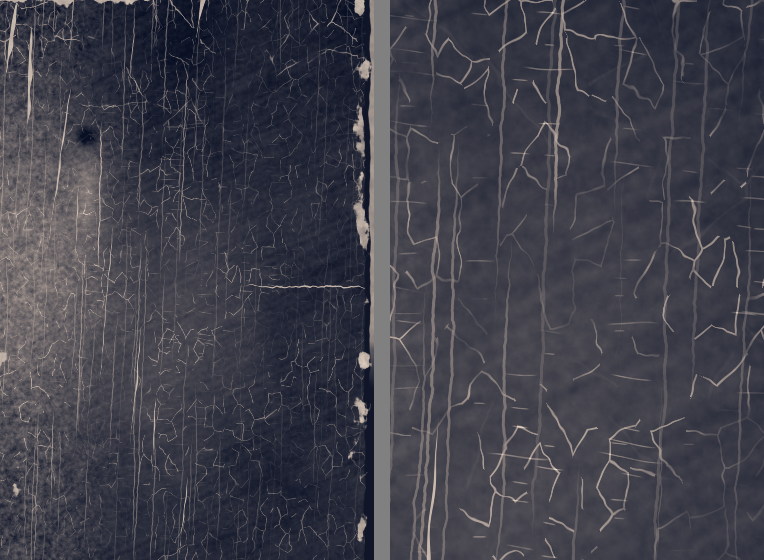
Left, the full canvas; right, a detail of the centre.
Give the GLSL for this texture, as a Shadertoy shader.

```glsl
// Old cracked emulsion plate: a warm worn left side fading into dark navy.
// Stains and grain build one tone value; vertical splits, broken Voronoi
// crackle, hairline scratches and a frayed edge are laid on top.
#define INK vec3(0.085, 0.105, 0.175)
#define CREAM vec3(0.88, 0.83, 0.77)
#define BASE_TONE 0.06
#define GRAIN 0.34
#define CRACK_WIDTH 0.0009
#define FINE_SCALE vec2(60, 36)
#define COARSE_SCALE vec2(22, 18)
#define SPLIT_GAP 0.036
#define GASH_COUNT 9
#define EDGE_INSET 0.017

vec2 hash2(vec2 p) {
  vec3 q = fract(p.xyx * vec3(0.1031, 0.1030, 0.0973));
  q += dot(q, q.yzx + 33.33);
  return fract((q.xx + q.yz) * q.zy);
}

float corner(vec2 cell, vec2 f, vec2 o) {
  return dot(hash2(cell + o) * 2.0 - 1.0, f - o);
}

// Gradient noise, roughly -0.7 to 0.7
float gnoise(vec2 p) {
  vec2 c = floor(p), f = p - c, u = f * f * (3.0 - 2.0 * f);
  return mix(mix(corner(c, f, vec2(0, 0)), corner(c, f, vec2(1, 0)), u.x),
    mix(corner(c, f, vec2(0, 1)), corner(c, f, vec2(1, 1)), u.x), u.y);
}

float fbm(vec2 p) {
  float sum = 0.0, amp = 1.0;
  for (int i = 0; i < 4; i++, amp *= 0.55) {
    sum += amp * gnoise(p);
    p = mat2(1.6, 1.2, -1.2, 1.6) * p + 17.3;
  }
  return sum;
}

float stroke(float d, float halfWidth) {
  float blur = 0.6 / iResolution.y;
  return 1.0 - smoothstep(halfWidth - blur, halfWidth + blur, d);
}

float blob(vec2 p, vec2 center, vec2 size) {
  vec2 q = (p - center) / size;
  return exp(-dot(q, q));
}

// Distance to the surviving edges of stretched Voronoi cells
float crackle(vec2 p, vec2 scale, float keep) {
  vec2 q = p * scale, cell = floor(q), f = q - cell, near, nearId;
  float best = 9.0, d = 1.0;
  for (int i = 0; i < 9; i++) {
    vec2 g = vec2(i % 3 - 1, i / 3 - 1), r = g + hash2(cell + g) - f;
    if (dot(r, r) < best) { best = dot(r, r); near = r; nearId = g; }
  }
  for (int i = 0; i < 25; i++) {
    vec2 g = vec2(i % 5 - 2, i / 5 - 2), r = g + hash2(cell + g) - f, gap = r - near;
    if (dot(gap, gap) > 1e-4 && hash2(2.0 * cell + g + nearId + 71.0).x < keep)
      d = min(d, 0.5 * dot(r + near, gap) / length(gap * scale));
  }
  return d;
}

// Wandering vertical splits, each with its own strength, fading along their length
float splits(vec2 p, float gap, float seed) {
  float x = p.x - 0.04 * p.y + 0.018 * gnoise(p * vec2(3, 4) + seed);
  float id = floor(x / gap), row = id * 5.3 + seed;
  float jag = 0.004 * gnoise(vec2(row, p.y * 15.0)) + 0.002 * fbm(vec2(row, p.y * 60.0));
  vec2 h = hash2(vec2(id, seed));
  float live = smoothstep(-0.02, 0.16, gnoise(vec2(row + 0.4, p.y * 3.5)));
  return live * (0.35 + 0.65 * h.y) * stroke(abs(x - (id + 0.25 + 0.5 * h.x) * gap + jag), CRACK_WIDTH * live);
}

// Short, nearly level hairlines, one per occupied grid cell
float hairlines(vec2 p, vec2 grid) {
  vec2 q = vec2(p.x, p.y + 0.07 * p.x + 0.006 * gnoise(p * 25.0)) * grid;
  vec2 id = floor(q), f = q - id, h = hash2(id + 9.0), k = hash2(id + 43.0);
  float reach = 0.08 + 0.35 * k.x * k.x;
  float span = 1.0 - smoothstep(reach * 0.5, reach, abs(f.x - 0.5));
  return span * step(h.x, 0.4) * stroke(abs(f.y - 0.2 - 0.6 * h.y) / grid.y, 0.0004);
}

// Tapered bare slits, widest near the top
float gashes(vec2 p) {
  float sum = 0.0;
  for (float n = 0.0; n < float(GASH_COUNT); n++) {
    vec2 h = hash2(vec2(n, 5)), c = vec2(0.02 + 0.36 * fract(n * 0.618), fract(0.93 + n * 0.382)), v = p - c;
    float u = v.y / (0.06 + 0.11 * h.x);
    float rough = gnoise(vec2(n * 3.3, p.y * 30.0));
    float bend = (0.03 + 0.13 * h.y) * v.y + 0.004 * rough;
    float w = (0.0014 + 0.005 * smoothstep(0.6, 0.95, c.y)) * max(0.0, 1.0 - u * u) * (0.5 + 0.4 * u + rough);
    sum = max(sum, stroke(abs(v.x - bend), w) * (1.0 - smoothstep(0.8, 1.0, abs(u))));
  }
  return sum;
}

void mainImage(out vec4 fragColor, in vec2 fragCoord) {
  vec2 p = fragCoord / iResolution.y;
  float cloud = fbm(p * 5.0), mottle = fbm(p * 38.0 + 4.0), grit = fbm(p * 130.0);
  // Stains, brushed haze and grain
  float worn = 1.0 - smoothstep(0.03, 0.28, p.x + 0.08 * cloud);
  float tone = BASE_TONE + worn * (0.14 + 0.3 * blob(p, vec2(0, 0.53), vec2(9, 0.25))) + 0.1 * cloud;
  tone += 0.17 * blob(p, vec2(0.3, 0.42), vec2(0.17, 0.24)) - 0.06 * smoothstep(0.6, 1.0, p.y);
  tone += 0.25 * blob(p, vec2(0.155, 0.66), vec2(0.025, 0.075)) - 0.4 * blob(p, vec2(0.155, 0.755), vec2(0.016));
  tone += 0.07 * gnoise(vec2(p.x + 0.45 * p.y, p.y - 0.45 * p.x) * vec2(9, 110));
  tone += GRAIN * (0.25 + 0.75 * worn) * (0.45 * mottle + 0.7 * grit);
  // Crackle: fine everywhere, coarse and brighter toward the top
  vec2 bent = p + 0.006 * vec2(gnoise(p * 50.0), gnoise(p * 50.0 + 31.0)) + 0.002 * gnoise(p * 150.0);
  float patchy = smoothstep(-0.3, 0.35, gnoise(p * 8.0 + 12.0) + 0.5 * mottle);
  float rightward = smoothstep(0.25, 0.5, p.x);
  float fine = stroke(crackle(bent, FINE_SCALE, 0.42 + 0.13 * rightward), CRACK_WIDTH * 0.6);
  tone += fine * (0.08 + 0.42 * patchy);
  float high = 0.06 + 0.8 * smoothstep(0.66, 0.92, p.y + 0.15 * cloud);
  tone = mix(tone, 0.85, stroke(crackle(bent + 3.0, COARSE_SCALE, 0.36), CRACK_WIDTH) * high * patchy);
  // Hairlines, long splits and the level crack
  float scratch = hairlines(p, vec2(15, 85)) + hairlines(p + 0.37, vec2(24, 60));
  tone += 0.4 * scratch * patchy * blob(p, vec2(0.32, 0.5), vec2(0.22, 0.4));
  float leftward = 1.0 - 0.7 * rightward;
  tone = mix(tone, 0.88, leftward * splits(p, SPLIT_GAP, 2.0));
  tone = mix(tone, 0.72, 0.7 * leftward * splits(p, SPLIT_GAP * 0.5, 23.0));
  float level = 0.488 + 0.008 * fbm(vec2(p.x * 28.0, 3));
  tone = mix(tone, 0.85, stroke(abs(p.y - level), 0.001 + 0.001 * mottle) * smoothstep(0.43, 0.46, p.x));
  // Bare slits and chipped flakes
  tone = mix(tone, 0.86 + 0.15 * mottle, gashes(p));
  float rim = 0.2 * exp(-p.x / 0.02) + exp((p.y - 1.0) / 0.012) * (1.0 - smoothstep(0.2, 0.4, p.x));
  rim += 0.7 * (blob(p, vec2(0, 0.35), vec2(0.03, 0.04)) + blob(p, vec2(0.04, 0.14), vec2(0.02, 0.04)));
  float chips = fbm(p * vec2(24, 17) + 6.0) + 0.35 * mottle + rim;
  tone = mix(tone, 0.8 + 0.25 * mottle, smoothstep(0.76, 0.92, chips));
  // Frayed right side: dark gutter, worn flecks, strip of paper
  float s = p.x - iResolution.x / iResolution.y + EDGE_INSET - 0.007 * fbm(vec2(2, p.y * 12.0));
  float flecks = fbm(p * vec2(32, 13) + 50.0) + 0.5 * mottle - abs(s + 0.004) * 25.0;
  tone = mix(tone, -0.03, smoothstep(-0.002, 0.002, s));
  tone = mix(tone, 0.72 + 0.4 * mottle, smoothstep(-0.02, 0.2, flecks));
  float paper = smoothstep(0.008, 0.011, s) * smoothstep(0.3, 0.42, p.y + 0.1 * cloud);
  tone = mix(tone, 0.66 + 0.15 * mottle, paper);
  // Tone to colour, with warmer middle values
  float t = clamp(tone, -0.06, 1.05);
  fragColor = vec4(mix(INK, CREAM, t) + t * t * (1.0 - t) * vec3(0.02, -0.12, -0.17), 1);
}
```
